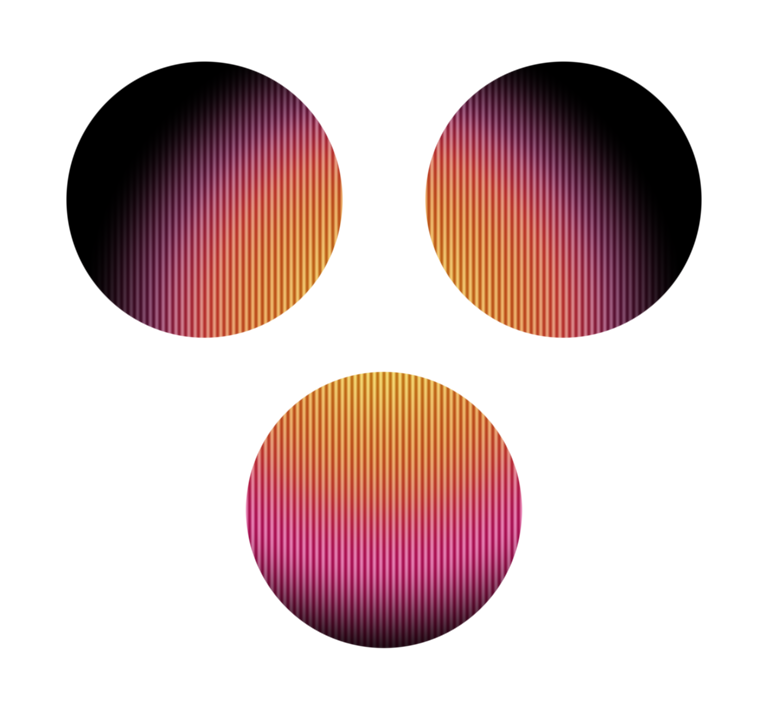
Give the GLSL for this background, as a Shadertoy shader.

```glsl
// Three striped discs on white: two above, one centred below.
// A shared radial glow runs from gold through red and magenta to black,
// and fine vertical lines alternate between a deep and a pale version of it.

const vec2 GLOW_CENTER = vec2(0.0, 0.041);
const float DISC_RADIUS = 0.195;
const float STRIPE_PERIOD = 0.00904;
const float TAU = 6.2831853;

// Blend four colours outward from the glow centre.
vec3 glowRamp(float d, vec3 gold, vec3 orange, vec3 red, vec3 rim) {
    vec3 color = mix(gold, orange, smoothstep(0.05, 0.20, d));
    color = mix(color, red, smoothstep(0.17, 0.29, d));
    return mix(color, rim, smoothstep(0.24, 0.34, d));
}

// Vertical lines: 0 in the deep lines, 1 in the pale ones.
float stripes(float x, float period) {
    return 0.5 - 0.5 * cos(TAU * x / period);
}

// Coverage of a disc with a smooth edge.
float discMask(vec2 p, vec2 center, float radius, float pixel) {
    float edge = length(p - center) - radius;
    return 1.0 - smoothstep(-pixel, pixel, edge);
}

// Striped glow; lower = 1 gives a brighter rim and a later fade to black.
vec3 stripedGlow(vec2 p, float lower) {
    float d = length(p - GLOW_CENTER);
    vec3 deepRim = mix(vec3(0.40, 0.08, 0.24), vec3(0.66, 0.06, 0.32), lower);
    vec3 paleRim = mix(vec3(0.70, 0.41, 0.58), vec3(0.90, 0.50, 0.70), lower);
    vec3 deep = glowRamp(d, vec3(0.75, 0.46, 0.08), vec3(0.73, 0.29, 0.10),
                         vec3(0.72, 0.16, 0.19), deepRim);
    vec3 pale = glowRamp(d, vec3(0.96, 0.86, 0.45), vec3(0.93, 0.70, 0.42),
                         vec3(0.88, 0.55, 0.54), paleRim);
    vec3 color = mix(deep, pale, stripes(p.x, STRIPE_PERIOD));
    vec2 fade = mix(vec2(0.29, 0.43), vec2(0.33, 0.50), lower);
    return color * (1.0 - smoothstep(fade.x, fade.y, d));
}

void mainImage(out vec4 fragColor, in vec2 fragCoord) {
    vec2 p = (fragCoord - 0.5 * iResolution.xy) / iResolution.y;
    float pixel = 1.0 / iResolution.y;
    vec3 color = vec3(1.0);

    // Upper pair, folded across the vertical axis
    vec2 folded = vec2(abs(p.x), p.y);
    float upper = discMask(folded, vec2(0.2535, 0.218), DISC_RADIUS, pixel);
    color = mix(color, stripedGlow(p, 0.0), upper);

    // Lower disc
    float lower = discMask(p, vec2(0.0, -0.2203), DISC_RADIUS, pixel);
    color = mix(color, stripedGlow(p, 1.0), lower);

    fragColor = vec4(color, 1.0);
}
```
